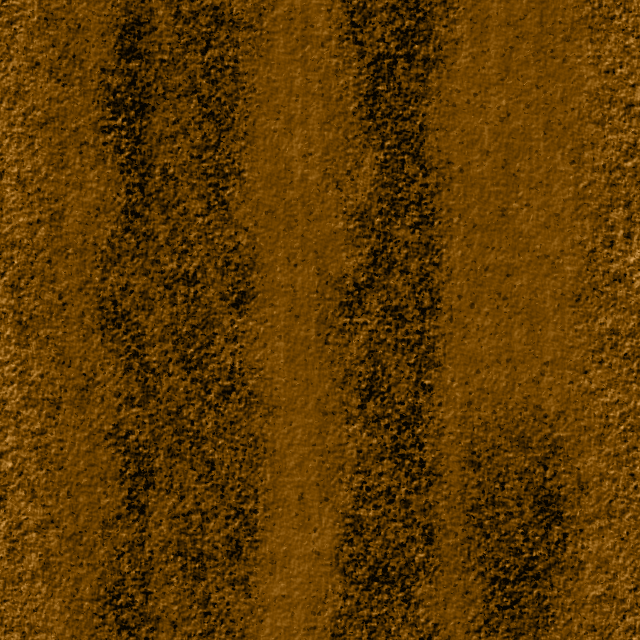
Reproduce this texture procedurally as a WebGL 2 fragment shader.

```glsl
#version 300 es
precision highp float;
// Dry ochre dirt track: smooth vertical wheel lanes between dark, gritty loose soil.

uniform vec2 u_resolution;
out vec4 fragColor;

const vec2 LIGHT = vec2(-0.6, 0.8);

// Integer hash of a lattice cell, 0 to 1
float hash(vec2 cell, uint seed) {
    uvec2 q = uvec2(ivec2(cell)) * uvec2(1597u, 3571u);
    uint n = q.x ^ (q.y * 2699u + seed * 7919u);
    n = (n ^ (n >> 15)) * 73244475u;
    n = (n ^ (n >> 13)) * 73244475u;
    n ^= n >> 16;
    return float(n & 65535u) / 65535.0;
}

float noise(vec2 p) {
    vec2 i = floor(p), f = fract(p);
    f = f * f * (3.0 - 2.0 * f);
    float low = mix(hash(i, 1u), hash(i + vec2(1, 0), 1u), f.x);
    float high = mix(hash(i + vec2(0, 1), 1u), hash(i + vec2(1, 1), 1u), f.x);
    return mix(low, high, f.y);
}

// Layered noise, normalised to 0 to 1
float fbm(vec2 p, int octaves) {
    float sum = 0.0, total = 0.0, amp = 1.0;
    for (int i = 0; i < octaves; i++) {
        sum += amp * noise(p);
        total += amp;
        amp *= 0.65;
        p = mat2(1.6, 1.2, -1.2, 1.6) * p + 17.3;
    }
    return sum / total;
}

// Soft-edged vertical strip
float band(float x, float left, float right, float soft) {
    return smoothstep(left - soft, left + soft, x)
         * (1.0 - smoothstep(right - soft, right + soft, x));
}

// Slope of a bumpy surface towards the light
float relief(vec2 p, float reach, int octaves) {
    return fbm(p - LIGHT * reach, octaves) - fbm(p + LIGHT * reach, octaves);
}

// Scattered stones: x = coverage, y = side facing the light
vec2 scatter(vec2 p, float density, uint seed) {
    p += 0.5 * vec2(noise(p * 2.3), noise(p * 2.3 + 50.0));
    vec2 cell = floor(p), result = vec2(0.0);
    for (int j = -1; j <= 1; j++) {
        for (int i = -1; i <= 1; i++) {
            vec2 c = cell + vec2(i, j);
            vec2 centre = c + vec2(hash(c, seed), hash(c, seed + 1u));
            float radius = mix(0.16, 0.42, pow(hash(c, seed + 2u), 2.0));
            vec2 d = (p - centre) * vec2(1.0, mix(0.8, 1.4, hash(c, seed + 4u)));
            float cover = 1.0 - smoothstep(radius * 0.5, radius * 1.25, length(d));
            cover *= step(hash(c, seed + 3u), density);
            if (cover > result.x) result = vec2(cover, dot(d, LIGHT) / radius);
        }
    }
    return result;
}

// Share of loose dark soil across the track
float looseSoil(vec2 p) {
    float x = p.x + 0.12 * (fbm(p * vec2(11.0, 6.0), 4) - 0.5);
    float leftRut = 0.9 * band(x, 0.15, 0.25, 0.05);
    float leftVerge = 0.75 * band(x, 0.24, 0.40, 0.04);
    float middle = 0.95 * band(x, 0.54, 0.69, 0.045);
    float rightPatch = 0.85 * band(x, 0.74, 0.89, 0.045) * (1.0 - smoothstep(0.2, 0.46, p.y));
    float amount = max(max(leftRut, leftVerge), max(middle, rightPatch));
    amount = max(amount, 0.35 * (1.0 - band(x, 0.13, 0.9, 0.04)));
    return clamp(0.08 + amount * (0.25 + 1.3 * fbm(p * vec2(24.0, 18.0) + 4.0, 4)), 0.0, 1.0);
}

// Brown ramp: pure ochre that pales in the highlights
vec3 earth(float v) {
    float pale = max(v - 0.47, 0.0);
    return vec3(v, 0.6 * v + 0.33 * pale, 0.9 * pale);
}

void main() {
    vec2 p = gl_FragCoord.xy / u_resolution;
    float loose = looseSoil(p);
    float edge = 1.0 - smoothstep(0.0, 0.13, p.x) + smoothstep(0.87, 1.0, p.x);
    float lane = (1.0 - loose) * (1.0 - edge);

    // Broad tone, mottling and wheel streaks
    float tone = 0.45 - 0.06 * loose + 0.045 * edge;
    tone += 0.09 * (fbm(p * vec2(14.0, 7.0), 3) - 0.5);
    tone += (0.18 + 0.16 * edge) * (fbm(p * 62.0 + 9.0, 4) - 0.5);
    tone += 0.07 * lane * (noise(vec2(p.x * 150.0, p.y * 4.0)) - 0.5);
    float wander = 0.02 * (fbm(vec2(3.0, p.y * 12.0), 3) - 0.5);
    tone -= 0.07 * band(p.x + wander, 0.21, 0.243, 0.012) * smoothstep(0.48, 0.6, p.y);

    // Fine grain, clods and dark crumbs
    tone += (0.17 + 0.36 * loose + 0.12 * edge) * relief(p * 185.0, 0.4, 2);
    tone += (0.04 + 0.08 * loose + 0.26 * edge) * relief(p * 85.0 + 31.0, 0.35, 3);
    float crumbs = fbm(p * 135.0 + 60.0, 2) + 0.2 * (loose - 0.5);
    tone -= 0.26 * loose * smoothstep(0.4, 0.72, crumbs);

    // Dark pits and lit pebbles
    vec2 pit = scatter(p * 98.0, 0.16 + 0.38 * loose, 11u);
    tone -= pit.x * (0.16 + 0.14 * loose);
    vec2 pebble = scatter(p * 88.0 + 5.0, 0.16 + 0.3 * loose + 0.25 * edge, 23u);
    tone += pebble.x * (0.05 + 0.17 * pebble.y);

    fragColor = vec4(earth(clamp(tone, 0.03, 0.85)), 1.0);
}
```
